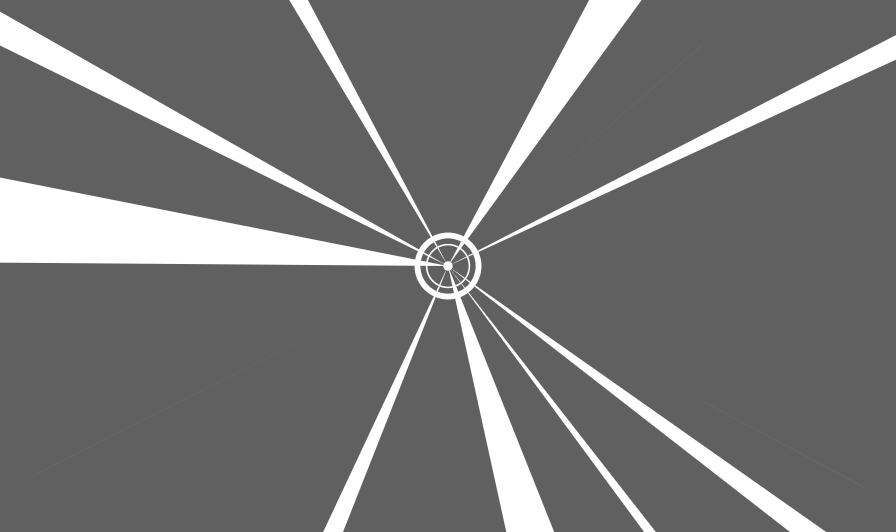
Reproduce this background procedurally as a WebGL 1 fragment shader.

```glsl
precision highp float;
// White wedges of uneven width burst from a ringed hub on flat grey.
// Each wedge is a slit whose width grows with distance along its axis;
// the hub is a dot inside a thin and a thick ring.
uniform vec2 u_resolution;

// Share of a pixel inside the band |x| < halfWidth.
float band(float x, float halfWidth, float pixel) {
  return clamp((halfWidth - x) / pixel + 0.5, 0.0, 1.0)
       - clamp((-halfWidth - x) / pixel + 0.5, 0.0, 1.0);
}

// Wedge from the origin: axis angle and half opening, both in degrees.
float wedge(vec2 p, float angle, float halfOpening, float pixel) {
  float a = radians(angle);
  vec2 axis = vec2(cos(a), sin(a));
  float along = max(dot(p, axis), 0.0);
  float across = axis.x * p.y - axis.y * p.x;
  return band(across, along * tan(radians(halfOpening)), pixel);
}

// Hairline along a ray, visible only between two distances.
float hairline(vec2 p, float angle, float near, float far, float pixel) {
  float r = length(p);
  float span = smoothstep(near, near + 0.03, r) * (1.0 - smoothstep(far - 0.03, far, r));
  return span * wedge(p, angle, 0.08, pixel);
}

void main() {
  // Centred coordinates, one unit per canvas height.
  float pixel = 1.0 / u_resolution.y;
  vec2 p = (gl_FragCoord.xy - 0.5 * u_resolution) * pixel;
  float r = length(p);

  // Wedges, counter-clockwise from the right.
  float white = wedge(p, 26.0, 1.27, pixel);
  white = max(white, wedge(p, 58.0, 4.05, pixel));
  white = max(white, wedge(p, 119.3, 1.53, pixel));
  white = max(white, wedge(p, 152.1, 1.69, pixel));
  white = max(white, wedge(p, 174.2, 5.37, pixel));
  white = max(white, wedge(p, 246.66, 1.8, pixel));
  white = max(white, wedge(p, 287.06, 4.7, pixel));
  white = max(white, wedge(p, 307.2, 0.8, pixel));
  white = max(white, wedge(p, 323.5, 1.38, pixel));

  // Hub: thick ring, thin ring and dot.
  white = max(white, band(r - 0.0574, 0.0055, pixel));
  white = max(white, band(r - 0.0402, 0.0015, pixel));
  white = max(white, band(r, 0.0088, pixel));

  // Barely visible hairlines on the grey ground.
  float faint = hairline(p, 206.8, 0.25, 0.88, pixel)
              + hairline(p, 332.0, 0.53, 0.90, pixel)
              + hairline(p, 41.0, 0.26, 0.65, pixel);

  vec3 ground = vec3(0.378 + 0.025 * faint);
  gl_FragColor = vec4(mix(ground, vec3(1.0), white), 1.0);
}
```
